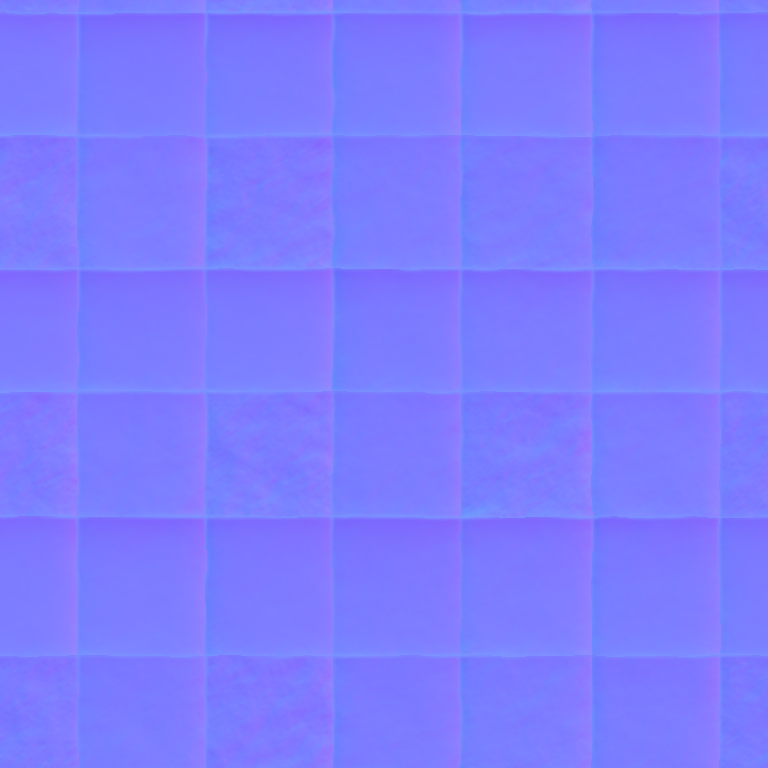
This texture map is drawn by a WebGL 1 fragment shader. Its source:

```glsl
precision highp float;
// Tangent-space normal map of a 6 by 6 wall of hand-made square tiles.
// Slopes from pillowed edges, uneven seams and soft clay noise are summed,
// then encoded as a unit normal. The pattern wraps on both axes.

uniform vec2 u_resolution;

#define TILES 6.0
#define ORIGIN vec2(0.611, 0.898)
#define BASE_SLOPE vec2(-0.022, -0.026)
#define SIDE_BEVEL 0.20
#define TOP_BEVEL 0.145
#define BOTTOM_BEVEL 0.11
#define SAG vec2(0.03, 0.045)
#define SEAM_WIDTH 0.014
#define SEAM_WOBBLE 0.018
#define ROUGH_RELIEF 0.020
#define MILD_RELIEF 0.008
#define SMOOTH_RELIEF 0.003

float hash(vec2 p) {
  return fract(sin(dot(p, vec2(127.1, 311.7))) * 43758.5453);
}

// Value noise that wraps after a whole number of cells
float noise(vec2 p, float period) {
  vec2 i = floor(p);
  vec2 f = p - i;
  vec2 w = f * f * f * (f * (f * 6.0 - 15.0) + 10.0);
  vec2 a = mod(i, period);
  vec2 b = mod(i + 1.0, period);
  return mix(mix(hash(a), hash(vec2(b.x, a.y)), w.x),
             mix(hash(vec2(a.x, b.y)), hash(b), w.x), w.y);
}

// Clay surface height, slightly drawn out along the rising diagonal
float clayHeight(vec2 p) {
  vec2 q = vec2(2.4 * (p.x + p.y), 3.3 * (p.y - p.x));
  float amplitude = 0.5;
  float height = 0.0;
  for (int octave = 0; octave < 4; octave++) {
    height += amplitude * noise(q, 1024.0);
    q = mat2(1.6, 1.2, -1.2, 1.6) * q + 5.3;
    amplitude *= 0.42;
  }
  return height;
}

vec2 claySlope(vec2 p) {
  const float e = 0.012;
  float h = clayHeight(p);
  return vec2(h - clayHeight(p + vec2(e, 0.0)),
              h - clayHeight(p + vec2(0.0, e))) / e;
}

// Positions of the k-th seams, with periodic uneven spacing
vec2 seamAt(vec2 k) {
  vec2 turn = k * 6.2831853 / TILES;
  return k + vec2(0.012 * cos(turn.x + 1.24) + 0.007 * cos(2.0 * turn.x - 2.81),
                  0.0195 + 0.021 * cos(turn.y - 2.094) + 0.036 * cos(2.0 * turn.y - 2.618));
}

void main() {
  vec2 wall = gl_FragCoord.xy / u_resolution * TILES;
  float pixel = TILES / min(u_resolution.x, u_resolution.y);

  // Tile lookup with slightly wavering seams
  vec2 wobble = vec2(noise(wall * 5.0, 5.0 * TILES),
                     noise(wall * 5.0 + 9.0, 5.0 * TILES)) - 0.5;
  vec2 p = wall - ORIGIN + SEAM_WOBBLE * wobble;
  vec2 k = floor(p);
  k += step(seamAt(k + 1.0), p) + step(seamAt(k), p) - 1.0;
  vec2 near = p - seamAt(k);
  vec2 far = seamAt(k + 1.0) - p;
  vec2 tile = mod(k, TILES);

  // Roughness class: odd rows are mild, their odd columns mostly rough
  vec2 odd = mod(tile, 2.0);
  float calm = step(abs(tile.x - 3.0), 0.5) * step(2.5, tile.y);
  float rough = odd.x * odd.y * (1.0 - 0.7 * calm);
  float relief = mix(SMOOTH_RELIEF, MILD_RELIEF, max(odd.y, 0.6 * hash(tile + 3.7)));
  relief = mix(relief, ROUGH_RELIEF, rough);

  // Pillowed edges, each with its own strength
  float leftEdge = exp(-near.x / 0.065) * mix(0.35, 1.1, hash(tile + 11.3));
  float rightEdge = exp(-far.x / 0.09) * mix(0.5, 1.2, hash(tile + 23.9));
  float bottomEdge = exp(-near.y / 0.065) * mix(0.5, 1.2, hash(tile + 37.1));
  float topEdge = exp(-far.y / 0.15) * mix(1.1, 0.4, odd.y) * mix(0.8, 1.2, hash(tile + 43.1));
  vec2 slope = BASE_SLOPE;
  slope.x += SIDE_BEVEL * (rightEdge - leftEdge);
  slope.y += BOTTOM_BEVEL * (bottomEdge + 0.35 * leftEdge) - TOP_BEVEL * topEdge;
  slope += SAG * vec2(near.x - 0.5, 0.5 - near.y) * mix(1.0, 0.6, odd.y);
  slope += 0.025 * (vec2(hash(tile + 51.7), hash(tile + 67.3)) - 0.5);

  // Clay relief, with more wear along the edges
  float wear = 0.009 * (leftEdge + bottomEdge + 0.5 * rightEdge);
  slope += claySlope(near + 7.3 * tile + 20.0) * (relief + wear);

  // Soft rounded seams that fade in and out along their length
  vec2 reach = min(near, far) / (SEAM_WIDTH + 0.5 * pixel);
  vec2 seam = exp(-reach * reach);
  float upright = mix(0.25, 1.0, noise(wall * vec2(1.0, 4.0), 4.0 * TILES));
  float level = mix(0.25, 1.0, noise(wall * vec2(4.0, 1.0) + 3.0, 4.0 * TILES));
  slope = mix(slope, vec2(-0.02, 0.09), 0.85 * seam.x * upright);
  slope = mix(slope, vec2(-0.03, 0.16), 0.85 * seam.y * level);

  gl_FragColor = vec4(0.5 + 0.5 * normalize(vec3(slope, 1.0)), 1.0);
}
```
